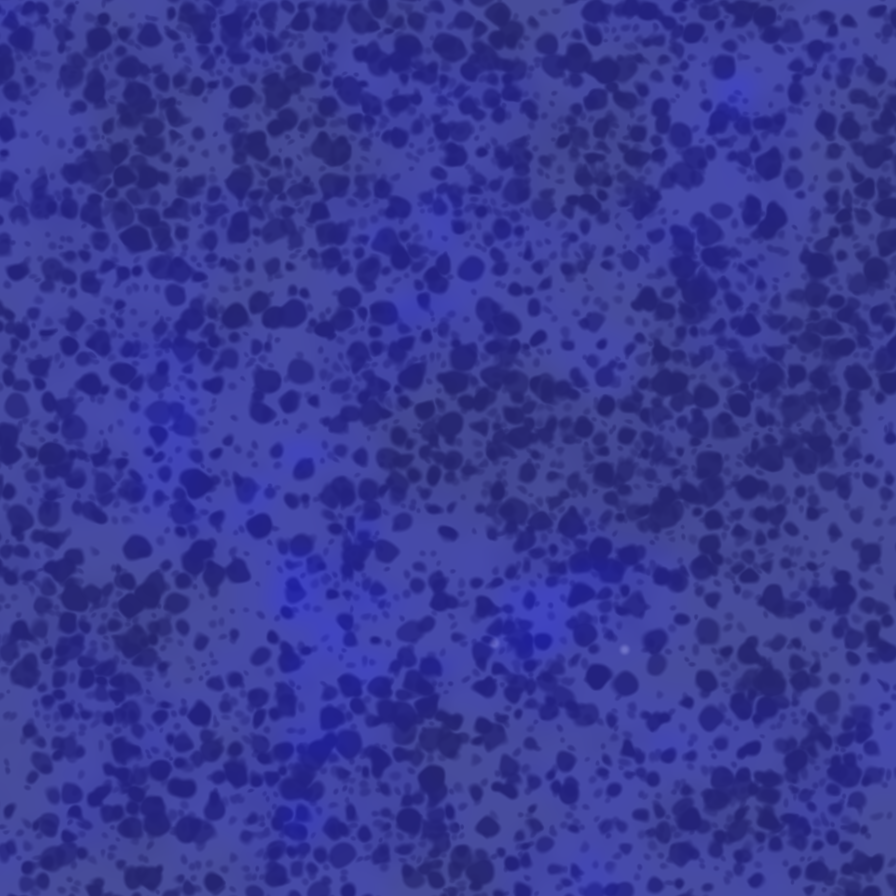
Write a Shadertoy shader that draws this texture.

```glsl
// Soft dark indigo speckles clustered over a mottled, faintly glowing blue ground.

const vec3 GROUND_GREY = vec3(0.280, 0.300, 0.605);
const vec3 GROUND_BLUE = vec3(0.275, 0.290, 0.670);
const vec3 GROUND_GLOW = vec3(0.250, 0.265, 0.770);
const vec3 SPOT_GREY   = vec3(0.145, 0.145, 0.440);
const vec3 SPOT_BLUE   = vec3(0.135, 0.130, 0.505);
const vec3 SPOT_GLOW   = vec3(0.120, 0.125, 0.630);
const vec3 GLINT_TINT  = vec3(0.160, 0.160, 0.120);

const float LARGE_CELLS  = 32.0;   // cells across the canvas
const float MEDIUM_CELLS = 48.0;
const float SMALL_CELLS  = 82.0;
const float GLINT_CELLS  = 12.0;
const float EDGE_BLUR    = 0.0065; // in canvas widths
const float WARP_AMOUNT  = 0.007;
const float WARP_SCALE   = 65.0;
const float CLUMP_SCALE  = 13.0;
const float TINT_SCALE   = 6.0;
const float HAZE_AMOUNT  = 0.16;

float hash(vec2 p) {
    return fract(sin(dot(p, vec2(127.1, 311.7))) * 43758.5453);
}

float valueNoise(vec2 p) {
    vec2 cell = floor(p);
    vec2 f = fract(p);
    f = f * f * (3.0 - 2.0 * f);
    float low = mix(hash(cell), hash(cell + vec2(1.0, 0.0)), f.x);
    float high = mix(hash(cell + vec2(0.0, 1.0)), hash(cell + 1.0), f.x);
    return mix(low, high, f.y);
}

float fbm(vec2 p) {
    float sum = 0.0;
    float weight = 0.55;
    for (int i = 0; i < 3; i++) {
        sum += weight * valueNoise(p);
        p = p * 2.03 + 17.3;
        weight *= 0.5;
    }
    return sum / 0.9625;
}

// Share of light blocked by one layer of scattered round spots.
float spotLayer(vec2 uv, float cells, vec2 radiusRange, float chance, float seed) {
    vec2 home = floor(uv * cells);
    float clear = 1.0;
    for (int y = -1; y <= 1; y++) {
        for (int x = -1; x <= 1; x++) {
            vec2 cell = home + vec2(x, y);
            vec2 key = cell + seed;
            vec2 jitter = vec2(hash(key + 3.1), hash(key + 7.7));
            vec2 centre = (cell + mix(vec2(0.1), vec2(0.9), jitter)) / cells;
            float clump = fbm(centre * CLUMP_SCALE) - 0.5;
            float present = step(hash(key + 11.3), chance + 1.1 * clump);
            float radius = mix(radiusRange.x, radiusRange.y, hash(key + 19.9)) / cells;
            float blur = min(EDGE_BLUR, radius * 1.2);
            float edge = length(uv - centre) - radius;
            float cover = 1.0 - smoothstep(-0.5 * blur, 0.5 * blur, edge);
            clear *= 1.0 - present * cover * mix(0.7, 1.0, hash(key + 23.5));
        }
    }
    return 1.0 - clear;
}

// Rare tiny pale points.
float glints(vec2 uv) {
    vec2 cell = floor(uv * GLINT_CELLS);
    vec2 jitter = vec2(hash(cell + 41.0), hash(cell + 43.0));
    vec2 centre = (cell + mix(vec2(0.2), vec2(0.8), jitter)) / GLINT_CELLS;
    float present = step(hash(cell + 47.0), 0.03);
    return present * (1.0 - smoothstep(0.001, 0.008, length(uv - centre)));
}

void mainImage(out vec4 fragColor, in vec2 fragCoord) {
    vec2 uv = fragCoord / iResolution.y;

    // Ragged outlines from a fine warp
    vec2 warp = vec2(valueNoise(uv * WARP_SCALE), valueNoise(uv * WARP_SCALE + 91.7)) - 0.5;
    vec2 warped = uv + WARP_AMOUNT * warp;

    // Spots of three sizes, with a haze inside the clumps
    float large  = spotLayer(warped, LARGE_CELLS, vec2(0.28, 0.48), 0.53, 10.0);
    float medium = spotLayer(warped, MEDIUM_CELLS, vec2(0.24, 0.42), 0.52, 130.0);
    float small  = spotLayer(warped, SMALL_CELLS, vec2(0.22, 0.40), 0.50, 270.0);
    float haze = HAZE_AMOUNT * smoothstep(0.3, 0.75, fbm(uv * CLUMP_SCALE));
    float dark = 1.0 - (1.0 - large) * (1.0 - medium) * (1.0 - 0.55 * small) * (1.0 - haze);

    // Broad drift from greyish to blue to glowing patches
    float tint = fbm(uv * TINT_SCALE + 53.0);
    float blueness = smoothstep(0.3, 0.65, tint);
    float glow = smoothstep(0.64, 0.88, tint);
    vec3 ground = mix(mix(GROUND_GREY, GROUND_BLUE, blueness), GROUND_GLOW, glow);
    vec3 spot = mix(mix(SPOT_GREY, SPOT_BLUE, blueness), SPOT_GLOW, glow);

    vec3 colour = mix(ground, spot, dark) + GLINT_TINT * glints(uv);
    fragColor = vec4(colour, 1.0);
}
```
